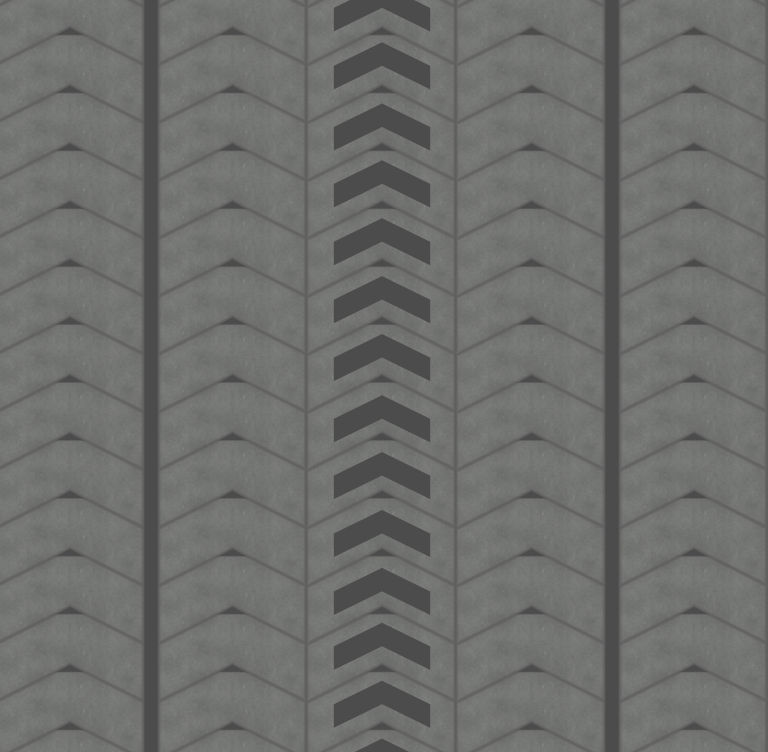
Give the GLSL for this pattern, as a WebGL 2 fragment shader.

```glsl
#version 300 es
precision highp float;
// Grey paving tread: five panels of stacked chevron blocks, split by thin grooves
// and two dark bands, with a column of bold chevrons down the middle.
// Soft distance bands form the grooves; wrapped noise wears every block alike.

uniform vec2 u_resolution;
out vec4 fragColor;

// Lengths are fractions of the canvas width; y runs down from the top.
const float PERIOD = 0.0754;      // height of one block
const float MIDDLE = 0.4974;      // x of the chevron axis
const float SEAM_MIDDLE = 0.4960; // x midway between the seams
const float FIRST_APEX = 0.0358;  // y of the first groove apex
const float SLOPE = 0.503;
const float SEAM = 0.0973;        // axis to thin seam
const float BAND = 0.3001;        // axis to dark band
const float RIM = 0.5028;         // axis to outer seam

const vec3 STONE = vec3(0.450, 0.456, 0.448);
const vec3 GROOVE = vec3(0.368, 0.371, 0.366);
const vec3 DARK = vec3(0.298);

float hash(vec2 p) {
    vec3 q = fract(p.xyx * vec3(0.1031, 0.1030, 0.0973));
    q += dot(q, q.yzx + 33.33);
    return fract((q.x + q.y) * q.z);
}

// Value noise that wraps vertically after a whole number of cells.
float wrapNoise(vec2 p, float wrap) {
    vec2 i = floor(p), f = fract(p);
    f = f * f * (3.0 - 2.0 * f);
    float y0 = mod(i.y, wrap), y1 = mod(i.y + 1.0, wrap);
    float top = mix(hash(vec2(i.x, y0)), hash(vec2(i.x + 1.0, y0)), f.x);
    float low = mix(hash(vec2(i.x, y1)), hash(vec2(i.x + 1.0, y1)), f.x);
    return mix(top, low, f.y);
}

// Coverage of the region where the distance d is negative.
float fill(float d, float blur) {
    return 1.0 - smoothstep(-blur, blur, d);
}

float softLine(float d, float width) {
    return exp(-d * d / (width * width));
}

// Signed offset from the nearest multiple of the period.
float nearest(float v, float period) {
    return mod(v + 0.5 * period, period) - 0.5 * period;
}

// Mottling, grain and scattered pale flecks; cell is block-local, y in 0..1.
float wear(vec2 cell) {
    vec2 p = cell + vec2(20.0, 0.0);
    float broad = wrapNoise(p * 2.0 + 60.0, 2.0) - 0.5;
    float mottle = wrapNoise(p * 4.0, 4.0) - 0.5;
    float streak = wrapNoise(p * vec2(14.0, 8.0) + 40.0, 8.0) - 0.5;
    float grain = wrapNoise(p * 38.0 + 84.0, 38.0) - 0.5;
    float flecks = 0.0;
    for (float i = 0.0; i < 10.0; i++) {
        vec2 spot = vec2(2.4 * hash(vec2(i, 3.0)) - 1.2, hash(vec2(i, 8.0)));
        vec2 d = (cell - spot) / vec2(0.016, 0.026);
        flecks += exp(-dot(d, d)) * (0.4 + 0.6 * hash(vec2(i, 5.0)));
    }
    return 0.034 * broad + 0.038 * mottle + 0.022 * streak + 0.028 * grain + 0.06 * flecks;
}

// Bold chevron with upright ends; p is relative to its apex.
float chevron(vec2 p, float halfWidth, float thick, float slope) {
    float t = p.y - slope * abs(p.x);
    float stripe = (abs(t - 0.5 * thick) - 0.5 * thick) * inversesqrt(1.0 + slope * slope);
    return max(stripe, abs(p.x) - halfWidth);
}

// Small uneven steps in the spacing of the bold chevrons.
float drift(float k) {
    float jump = k == 2.0 || k == 7.0 ? 0.0014 : 0.0;
    return jump + 0.0029 * step(2.0, k) + 0.0029 * step(7.0, k) - 0.0039 * step(11.0, k);
}

void main() {
    float pixel = 1.0 / u_resolution.x;
    vec2 p = vec2(gl_FragCoord.x, u_resolution.y - gl_FragCoord.y) * pixel;
    float x = p.x - MIDDLE;
    float a = abs(p.x - SEAM_MIDDLE);

    // Panel-local x, measured from the panel centre
    float panelCentre = 0.1947 * step(SEAM, a) + 0.2116 * step(BAND, a);
    float localX = x - sign(x) * panelCentre;
    float rowY = p.y - FIRST_APEX;

    // Worn stone
    vec3 color = STONE + wear(vec2(localX, mod(rowY, PERIOD)) / PERIOD);

    // Slanted grooves and upright seams, each within a faint wide shade
    float slant = nearest(rowY - SLOPE * abs(localX), PERIOD) * inversesqrt(1.0 + SLOPE * SLOPE);
    float seam = min(abs(a - SEAM), abs(a - RIM));
    float cut = max(0.85 * softLine(slant, 0.0028), softLine(seam, 0.0028));
    float shade = max(softLine(slant, 0.0085), softLine(seam, 0.0085));
    color = mix(color, GROOVE, max(cut, 0.17 * shade));

    // Dark triangle beneath each groove apex
    float tipY = nearest(rowY, PERIOD);
    float tip = max(0.88 * (0.55 * abs(localX) - tipY), tipY - 0.0099);
    color = mix(color, DARK, fill(tip, max(pixel, 0.0014)));

    // Dark bands with a soft rim
    float band = abs(abs(p.x - MIDDLE + 0.0006) - BAND) - 0.0088;
    color = mix(color, GROOVE, softLine(max(band, 0.0), 0.0032));
    color = mix(color, DARK, fill(band, max(pixel, 0.0012)));

    // Bold chevrons
    float bold = 1.0;
    for (float k = 0.0; k < 14.0; k++) {
        float apexY = -0.0204 + k * PERIOD + drift(k);
        bold = min(bold, chevron(vec2(x, p.y - apexY), 0.0628, 0.0306, 0.49));
    }
    color = mix(color, DARK, fill(bold, 0.6 * pixel));

    fragColor = vec4(color, 1.0);
}
```
